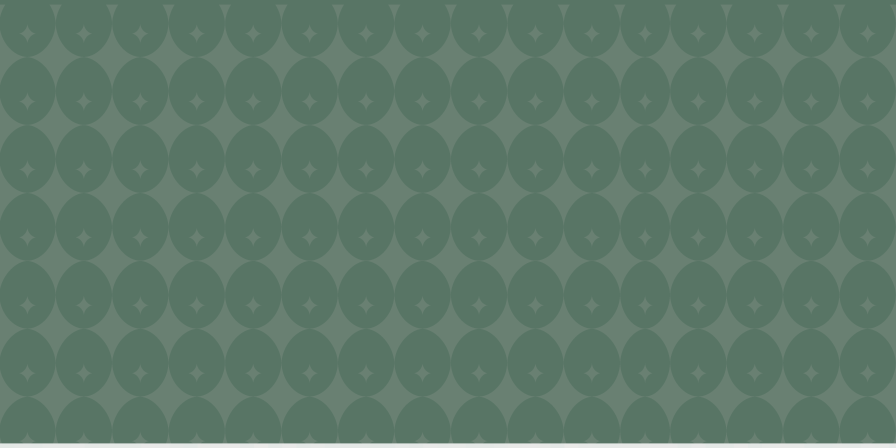
This pattern is drawn by a Shadertoy shader. Its source:

```glsl
// Tonal wallpaper of egg-shaped medallions with four-pointed stars and thin border strips.

// Lengths are fractions of the canvas height.
const float PITCH_X = 0.1260;
const float PITCH_Y = 0.1516;
const float LEFT_EDGE = -0.0018;
const float ROW_EDGE = 0.1146;
const float NARROW_COLUMN = 11.0;
const float NARROW_WIDTH = 0.1115;
const float STRIP = 0.0104;

const vec3 EGG_GREEN = vec3(0.345, 0.460, 0.398);
const vec3 GAP_GREEN = vec3(0.410, 0.500, 0.447);
const vec3 STRIP_PALE = vec3(0.890, 0.910, 0.900);
const vec3 STRIP_WARM = vec3(0.935, 0.920, 0.918);

float hash(float n) {
    return fract(sin(n * 12.9898) * 43758.5453);
}

// Superellipse level: below 1 is inside.
float superellipse(vec2 p, vec2 radius, float power) {
    vec2 q = pow(abs(p) / radius, vec2(power));
    return q.x + q.y;
}

// Position from the cell centre; the narrow column squeezes its contents.
vec2 cellPosition(vec2 p) {
    float x = p.x - LEFT_EDGE;
    float start = NARROW_COLUMN * PITCH_X;
    float squeezed = clamp(x - start, 0.0, NARROW_WIDTH);
    x += squeezed * (PITCH_X / NARROW_WIDTH - 1.0);
    vec2 cell = vec2(x / PITCH_X, (p.y - ROW_EDGE) / PITCH_Y);
    return (fract(cell) - 0.5) * vec2(PITCH_X, PITCH_Y);
}

vec3 medallions(vec2 p) {
    vec2 c = cellPosition(p);
    // The upper half tapers a little more than the lower half.
    float taper = c.y > 0.0 ? 1.76 : 1.88;
    float egg = superellipse(c, vec2(PITCH_X, PITCH_Y) * 0.498, taper);
    float star = superellipse(c - vec2(0.0, -0.0235), vec2(0.0195, 0.0220), 0.62);
    return egg < 1.0 && star > 1.0 ? EGG_GREEN : GAP_GREEN;
}

vec3 wallpaper(vec2 p) {
    // Pale lower border with faint uneven blocks.
    if (p.y < STRIP) {
        float tint = hash(floor(p.x / (PITCH_X * 0.25)));
        return mix(STRIP_PALE, STRIP_WARM, 0.6 * tint);
    }
    // Plain upper border.
    if (p.y > 1.0 - STRIP) return EGG_GREEN;
    return medallions(p);
}

void mainImage(out vec4 fragColor, in vec2 fragCoord) {
    // Average a grid of samples to smooth every edge.
    const int GRID = 5;
    vec3 total = vec3(0.0);
    for (int j = 0; j < GRID; j++) {
        for (int i = 0; i < GRID; i++) {
            vec2 offset = (vec2(i, j) + 0.5) / float(GRID) - 0.5;
            total += wallpaper((fragCoord + offset) / iResolution.y);
        }
    }
    fragColor = vec4(total / float(GRID * GRID), 1.0);
}
```
